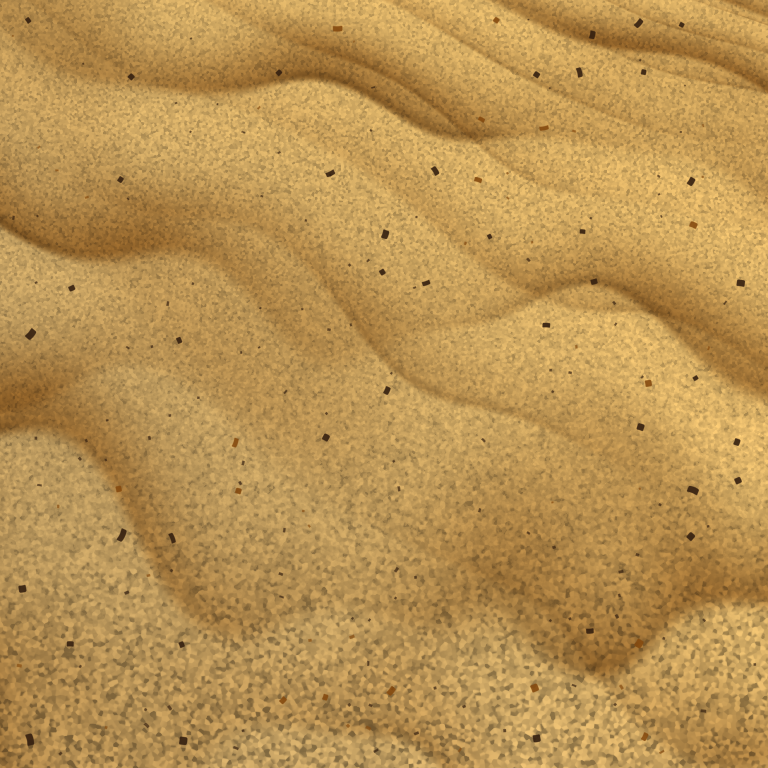
A three.js fragment shader for this texture:

```glsl
varying vec2 vUv;

#define SLOPE 0.30
#define RIDGE_RATE 2.5
#define RIDGE_SOFTNESS 0.05
#define GRAIN_NEAR 190.0
#define GRAIN_FAR 320.0
#define GRAIN_CONTRAST 0.34
#define CHIP_CELLS 15.0
#define CHIP_SHARE 0.26
#define PALE_SAND vec3(0.735, 0.605, 0.375)
#define GOLD_SAND vec3(0.860, 0.700, 0.405)
#define SHADE_SAND vec3(0.550, 0.370, 0.150)
#define CREST_SHADOW vec3(0.390, 0.250, 0.085)

float hash(vec2 p) {
  vec3 q = fract(vec3(p.xyx) * 0.1031);
  q += dot(q, q.yzx + 33.33);
  return fract((q.x + q.y) * q.z);
}

vec2 hash2(vec2 p) {
  return vec2(hash(p), hash(p + 57.3));
}

// Smooth cellular noise: each grain spreads its own brightness
float grains(vec2 p) {
  vec2 cell = floor(p);
  float total = 0.0, weights = 0.0;
  for (int j = -1; j <= 1; j++) {
    for (int i = -1; i <= 1; i++) {
      vec2 id = cell + vec2(float(i), float(j));
      vec2 d = id + hash2(id) - p;
      float w = exp(-7.0 * dot(d, d));
      total += w * hash(id + 19.7);
      weights += w;
    }
  }
  return total / weights - 0.5;
}

// Slow layered sines for broad stains, about -1 to 1
float stains(vec2 p) {
  p += 0.08 * sin(p.yx * 9.0 + vec2(1.3, 4.1));
  return 0.5 * sin(7.0 * p.x + 8.0 * p.y + 0.7)
       + 0.3 * sin(13.0 * p.y - 6.0 * p.x + 2.0)
       + 0.2 * sin(19.0 * p.x + 15.0 * p.y);
}

// Wind ridges closing up with distance: x = soft slope, y = crest line, z = lit foot
vec3 ridges(vec2 p, float rate, float seed) {
  float near = 1.49 - p.y - SLOPE * p.x;
  float bend = 0.24 * sin(5.5 * p.x + 2.0 * p.y + seed)
             + 0.13 * sin(11.0 * p.x - 7.0 * p.y + 1.7 * seed)
             + 0.04 * sin(25.0 * p.x + 9.0 * p.y + seed);
  float phase = rate * log(max(near, 0.05)) + bend + 0.37 * seed;
  float id = floor(phase);
  float f = phase - id;
  float turn = 6.283 * hash(vec2(id + 40.0, seed));
  float strength = 0.60 + 0.40 * sin(6.5 * p.x + turn);
  float crest = smoothstep(0.35, 0.9, 0.5 + 0.5 * sin(8.0 * p.x + 1.9 * turn));
  float drop = 1.0 - smoothstep(1.0 - RIDGE_SOFTNESS * (2.2 - crest), 1.0, f);
  float slope = pow(smoothstep(0.30, 0.97, f), 1.6) * drop;
  float line = smoothstep(0.87, 0.95, f) * drop * crest;
  float foot = smoothstep(0.0, 0.12, f) * (1.0 - smoothstep(0.12, 0.5, f));
  return vec3(slope * strength, line * strength, foot * strength);
}

// Scattered plant chips: rgb = colour, a = coverage
vec4 chips(vec2 p, float cells, float share, float size) {
  vec2 id = floor(p * cells);
  vec2 centre = (id + 0.3 + 0.4 * hash2(id + 7.0)) / cells;
  float angle = 3.1416 * hash(id + 3.0);
  vec2 d = p - centre;
  d = mat2(cos(angle), sin(angle), -sin(angle), cos(angle)) * d;
  d.y += 18.0 * d.x * d.x;
  float scale = size * mix(1.15, 0.7, p.y);
  float stretch = hash(id + 11.0);
  vec2 halfSize = scale * vec2(0.35 + 0.8 * stretch * stretch, 0.25 + 0.2 * hash(id + 23.0));
  vec2 q = abs(d) - halfSize * 0.6;
  float dist = length(max(q, 0.0)) + min(max(q.x, q.y), 0.0) - halfSize.y * 0.4;
  float cover = 1.0 - smoothstep(-0.0008, 0.0012, dist);
  float rust = step(0.78, hash(id + 31.0));
  vec3 colour = mix(vec3(0.20, 0.12, 0.06), vec3(0.52, 0.29, 0.06), rust);
  return vec4(colour, cover * step(hash(id + 91.0), share));
}

void main() {
  vec2 p = vUv;

  // Sand, paler near the viewer and golden towards the light
  float light = smoothstep(0.35, 1.65, p.x + p.y);
  vec3 sand = mix(PALE_SAND, GOLD_SAND, light);

  // Main ridges, fainter branching ridges and stains
  vec3 large = ridges(p, RIDGE_RATE, 2.0);
  vec3 small = ridges(p + vec2(0.0, 0.12 * p.x), RIDGE_RATE * 1.25, 5.3);
  float stain = stains(p);
  float shade = 0.80 * large.x + 0.32 * small.x + 0.20 * smoothstep(-0.1, 0.9, stain);
  sand = mix(sand, SHADE_SAND, clamp(shade + 0.04, 0.0, 0.95));
  sand = mix(sand, CREST_SHADOW, 0.55 * large.y + 0.25 * small.y);
  sand *= 1.0 + 0.05 * large.z;

  // Grain, coarser and stronger near the viewer
  float grain = mix(grains(p * GRAIN_NEAR), grains(p * GRAIN_FAR + 13.0), smoothstep(0.0, 0.9, p.y));
  float speckle = smoothstep(0.22, 0.45, -grain);
  sand += sand * grain * GRAIN_CONTRAST * mix(1.25, 0.6, p.y);
  sand *= 1.0 - speckle * mix(0.14, 0.05, p.y);

  // Large chips, then fine specks
  vec4 chip = chips(p, CHIP_CELLS, CHIP_SHARE, 0.0105);
  vec4 speck = chips(p + 0.37, CHIP_CELLS * 2.3, CHIP_SHARE * 0.5, 0.0045);
  sand = mix(sand, speck.rgb, 0.7 * speck.a);
  sand = mix(sand, chip.rgb, 0.9 * chip.a);

  gl_FragColor = vec4(clamp(sand, 0.0, 1.0), 1.0);
}
```
